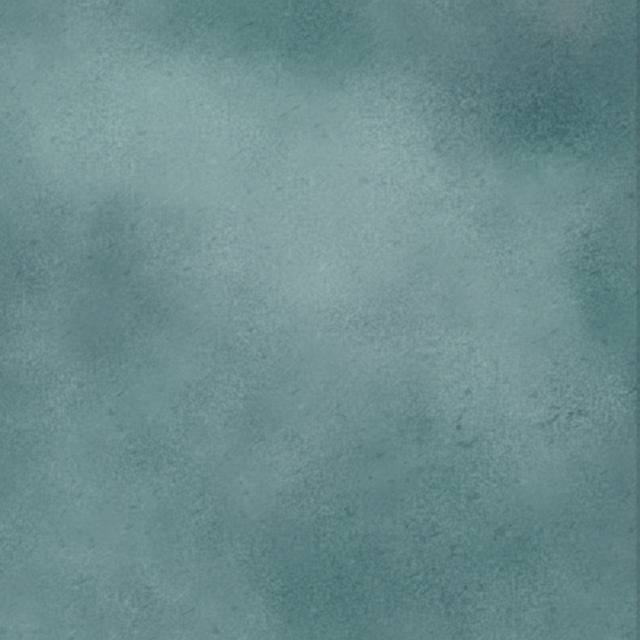
Give the GLSL for this texture, as a Shadertoy shader.

```glsl
// Weathered teal plaster: soft pale clouds over darker, stained corners.
// Warped gaussian masses set the broad tone, gradient noise adds mottling,
// grain and sparse scratches, and masked noise leaves smudges and specks.

const vec3 TEAL_MID   = vec3(0.423, 0.552, 0.557);
const vec3 TONE_STEP  = vec3(0.058, 0.052, 0.050);
const vec3 GREY_SHIFT = vec3(0.016, -0.004, 0.003);
const vec3 WARM_SHIFT = vec3(0.080, 0.045, 0.045);
const vec3 GRAIN_TINT = vec3(0.012, 0.002, -0.014);
const vec3 STAIN      = vec3(0.260, 0.360, 0.390);
const float TONE_LIMIT = 2.7;

vec2 hash2(vec2 p) {
    vec3 q = fract(vec3(p.xyx) * vec3(0.1031, 0.1030, 0.0973));
    q += dot(q, q.yzx + 33.33);
    return fract((q.xx + q.yz) * q.zy);
}

float cornerSlope(vec2 cell, vec2 corner, vec2 f) {
    float angle = 6.2832 * hash2(cell + corner).x;
    return dot(vec2(cos(angle), sin(angle)), f - corner);
}

float gradientNoise(vec2 p) {
    vec2 cell = floor(p), f = fract(p);
    vec2 u = f * f * f * (f * (f * 6.0 - 15.0) + 10.0);
    float low  = mix(cornerSlope(cell, vec2(0, 0), f), cornerSlope(cell, vec2(1, 0), f), u.x);
    float high = mix(cornerSlope(cell, vec2(0, 1), f), cornerSlope(cell, vec2(1, 1), f), u.x);
    return mix(low, high, u.y);
}

mat2 rotation(float a) {
    return mat2(cos(a), sin(a), -sin(a), cos(a));
}

float fbm(vec2 p, int octaves) {
    float sum = 0.0, amp = 1.0;
    for (int i = 0; i < octaves; i++) {
        sum += amp * gradientNoise(p);
        p = rotation(0.6) * p * 2.03 + 17.3;
        amp *= 0.5;
    }
    return sum;
}

float bump(vec2 p, vec2 center, vec2 radius) {
    vec2 d = (p - center) / radius;
    return exp(-dot(d, d));
}

// Broad light and dark masses, in steps above or below the middle tone.
float cloudTone(vec2 p) {
    float light = 1.50 * bump(p, vec2(0.22, 0.80), vec2(0.20, 0.13))
                + 1.35 * bump(p, vec2(0.50, 0.62), vec2(0.21, 0.17))
                + 0.90 * bump(p, vec2(0.60, 0.77), vec2(0.12, 0.14))
                + 0.75 * bump(p, vec2(0.82, 0.52), vec2(0.14, 0.16));
    float dark  = 1.30 * bump(p, vec2(0.43, 0.94), vec2(0.16, 0.10))
                + 2.00 * bump(p, vec2(0.87, 0.93), vec2(0.16, 0.13))
                + 1.50 * bump(p, vec2(0.87, 0.78), vec2(0.12, 0.07))
                + 0.70 * bump(p, vec2(0.22, 0.57), vec2(0.14, 0.11))
                + 1.20 * bump(p, vec2(0.65, 0.10), vec2(0.26, 0.13))
                + 1.10 * bump(p, vec2(1.00, 0.42), vec2(0.08, 0.40))
                + 0.50 * bump(p, vec2(0.00, 0.50), vec2(0.06, 0.35));
    return light - dark;
}

// Regions where the surface is worn enough to hold stains.
float wornMask(vec2 p) {
    return bump(p, vec2(0.72, 0.31), vec2(0.08, 0.14))
         + bump(p, vec2(0.90, 0.36), vec2(0.06, 0.05))
         + bump(p, vec2(0.91, 0.79), vec2(0.07, 0.08))
         + 0.7 * bump(p, vec2(0.74, 0.80), vec2(0.10, 0.12))
         + 0.7 * bump(p, vec2(0.92, 0.56), vec2(0.05, 0.07))
         + 0.8 * bump(p, vec2(0.68, 0.11), vec2(0.20, 0.07));
}

// Ragged flakes gathered into loose clusters.
float smudges(vec2 p) {
    float flakes = smoothstep(0.05, 0.50, fbm(rotation(-0.35) * p * vec2(36.0, 62.0), 4));
    return flakes * smoothstep(-0.15, 0.35, fbm(p * 12.0 + 30.0, 3));
}

// Short sparse strokes: only the crests of a stretched noise.
float scratches(vec2 p, float angle, vec2 scale) {
    return smoothstep(0.28, 0.62, gradientNoise(rotation(angle) * p * scale));
}

// One sparse, soft dot per chosen grid cell.
float specks(vec2 p, float cells, float density) {
    vec2 cell = floor(p * cells);
    vec2 seed = hash2(cell + 71.0);
    vec2 center = 0.3 + 0.4 * hash2(cell + 19.0);
    float radius = mix(0.10, 0.22, seed.y);
    float dist = length(fract(p * cells) - center);
    return step(seed.x, density) * (1.0 - smoothstep(0.3 * radius, radius, dist));
}

void mainImage(out vec4 fragColor, in vec2 fragCoord) {
    vec2 uv = fragCoord / iResolution.xy;

    // Cloud masses with wandering edges, then mottling.
    vec2 warp = vec2(fbm(uv * 5.0 + 3.0, 4), fbm(uv * 5.0 + 41.0, 4));
    float tone = 1.35 * cloudTone(uv + 0.08 * warp);
    tone += 0.85 * fbm(uv * 4.5 + 8.0, 6) + 0.40 * fbm(uv * 19.0 + 27.0, 3);
    tone = TONE_LIMIT * tanh(tone / TONE_LIMIT);

    // Patchy grain with sparse light and dark strokes.
    float worn = wornMask(uv + 0.06 * warp);
    float patchiness = 0.9 + 0.9 * fbm(uv * 9.0 + 50.0, 2) + 0.5 * min(worn, 1.0);
    float grain = 0.70 * gradientNoise(uv * 118.0) + 0.95 * gradientNoise(uv * 200.0 + 5.0);
    tone += max(patchiness, 0.35) * grain;
    tone += 0.70 * scratches(uv + 3.0, -0.7, vec2(42.0, 105.0));
    tone -= 0.95 * scratches(uv + 7.0, -0.5, vec2(48.0, 100.0));
    vec3 color = TEAL_MID + TONE_STEP * tone;
    color += GRAIN_TINT * gradientNoise(uv * 90.0 + 33.0);

    // Drift between teal and grey, with a warm patch near the top edge.
    float grey = 0.8 * fbm(uv * 3.0 + 60.0, 4) + 0.9 * bump(uv, vec2(0.78, 0.88), vec2(0.16))
               + 0.6 * bump(uv, vec2(0.48, 0.64), vec2(0.28, 0.20))
               - 0.8 * bump(uv, vec2(0.42, 0.93), vec2(0.18, 0.10))
               - 1.0 * bump(uv, vec2(0.86, 0.77), vec2(0.10, 0.07));
    color += GREY_SHIFT * grey;
    color += WARM_SHIFT * bump(uv + 0.08 * warp, vec2(0.88, 0.98), vec2(0.06, 0.05));

    // Stains and specks on the worn side, and a thin shaded right margin.
    color = mix(color, STAIN, min(0.75 * smudges(uv) * worn, 0.7));
    float dotArea = 0.15 + bump(uv, vec2(0.68, 0.14), vec2(0.25, 0.15));
    color = mix(color, STAIN, 0.6 * min(dotArea, 1.0) * specks(uv, 42.0, 0.08));
    color *= 1.0 - 0.10 * smoothstep(0.992, 0.997, uv.x);
    fragColor = vec4(color, 1.0);
}
```
